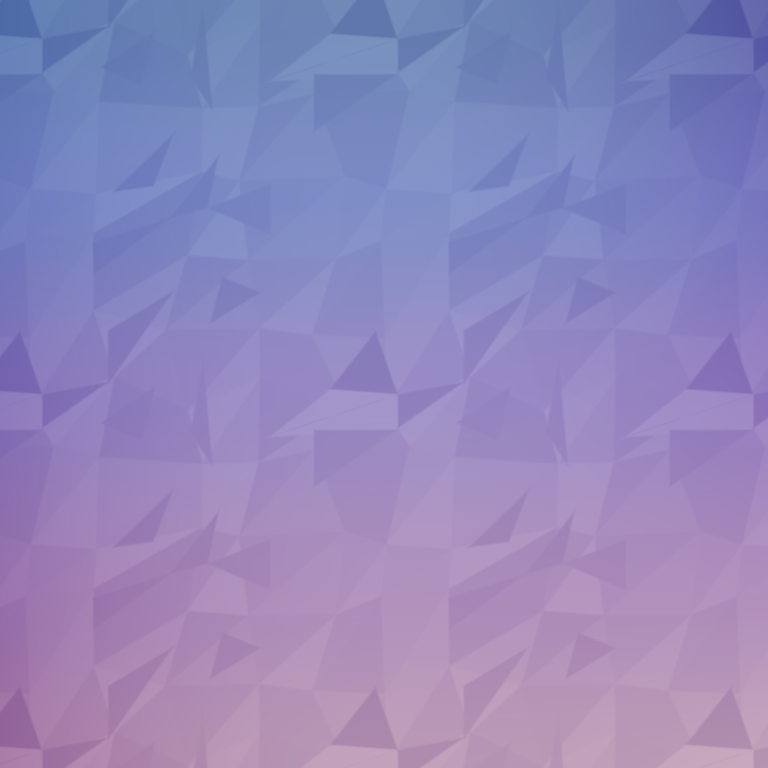
A three.js fragment shader for this background:

```glsl
// Draws a repeating low-poly facet mesh shaded over a blue to violet to rose gradient.
varying vec2 vUv;

// Two-channel hash without sine
vec2 hash2(vec2 p) {
  vec3 h = fract(p.xyx * vec3(0.1031, 0.1030, 0.0973));
  h += dot(h, h.yzx + 33.33);
  return fract((h.xx + h.yz) * h.zy);
}

float cross2(vec2 a, vec2 b) {
  return a.x * b.y - a.y * b.x;
}

// Signed distance from the line through a and b
float lineSide(vec2 p, vec2 a, vec2 b) {
  return cross2(b - a, p - a) / length(b - a);
}

// Soft coverage of a triangle with either winding
float triangle(vec2 p, vec2 a, vec2 b, vec2 c, float soft) {
  float winding = sign(cross2(b - a, c - a));
  float inside = min(lineSide(p, a, b) * winding,
                 min(lineSide(p, b, c) * winding, lineSide(p, c, a) * winding));
  return smoothstep(-soft, soft, inside);
}

// Triangle that wraps around the unit tile
float facet(vec2 tile, vec2 a, vec2 b, vec2 c) {
  vec2 middle = (a + b + c) / 3.0;
  vec2 p = middle + fract(tile - middle + 0.5) - 0.5;
  return triangle(p, a, b, c, 0.005);
}

// Jittered lattice corner, periodic over five cells
vec2 corner(vec2 cell) {
  return cell + 0.56 * (hash2(mod(cell, 5.0) + 7.0) - 0.5);
}

// Random light on each half of the nearby lattice cells
float meshShade(vec2 tile) {
  vec2 p = tile * 5.0;
  vec2 home = floor(p);
  float total = 0.0;
  float weight = 0.0;
  for (int j = -1; j <= 1; j++) {
    for (int i = -1; i <= 1; i++) {
      vec2 cell = home + vec2(float(i), float(j));
      vec2 a = corner(cell);
      vec2 b = corner(cell + vec2(1.0, 0.0));
      vec2 c = corner(cell + 1.0);
      vec2 d = corner(cell + vec2(0.0, 1.0));
      vec2 light = hash2(mod(cell, 5.0) + 31.0) - 0.5;
      float lower = triangle(p, a, b, c, 0.025);
      float upper = triangle(p, a, c, d, 0.025);
      total += lower * light.x + upper * light.y;
      weight += lower + upper;
    }
  }
  return 0.055 * total / max(weight, 0.001);
}

// Strong facets laid over the mesh
float accentShade(vec2 t, float shade) {
  // Peak and the wedge below it
  shade = mix(shade, -0.075, facet(t, vec2(0.81, 0.014), vec2(1.0, 0.0), vec2(0.938, 0.177)));
  shade = mix(shade, -0.06, facet(t, vec2(0.0), vec2(0.186, 0.035), vec2(0.0, -0.095)));
  // Pale band above a broad wedge
  vec2 bandTip = vec2(0.64, -0.12);
  float band = facet(t, vec2(1.0, 0.0), vec2(1.0, -0.1), bandTip);
  band = max(band, facet(t, vec2(1.0, 0.0), bandTip, vec2(0.81, 0.014)));
  shade = mix(shade, 0.025, band);
  shade = mix(shade, -0.04, facet(t, vec2(0.765, -0.1), vec2(0.997, -0.1), vec2(0.765, -0.26)));
  // Slanted shards
  shade = mix(shade, -0.04, facet(t, vec2(0.318, 0.022), vec2(0.166, -0.08), vec2(0.28, -0.13)));
  shade = mix(shade, -0.035, facet(t, vec2(0.453, 0.093), vec2(0.417, -0.107), vec2(0.479, -0.2)));
  shade = mix(shade, -0.045, facet(t, vec2(0.369, -0.268), vec2(0.2, -0.43), vec2(0.313, -0.414)));
  shade = mix(shade, -0.045, facet(t, vec2(0.496, -0.33), vec2(0.36, -0.504), vec2(0.465, -0.476)));
  shade = mix(shade, -0.035, facet(t, vec2(0.465, -0.476), vec2(0.642, -0.408), vec2(0.642, -0.55)));
  shade = mix(shade, -0.045, facet(t, vec2(0.144, -0.572), vec2(0.36, -0.504), vec2(0.146, -0.66)));
  shade = mix(shade, -0.05, facet(t, vec2(0.507, -0.67), vec2(0.614, -0.713), vec2(0.473, -0.8)));
  return mix(shade, -0.045, facet(t, vec2(0.369, -0.71), vec2(0.186, -0.97), vec2(0.186, -0.82)));
}

// Vertical gradient with separate tints toward the left and right edges
vec3 gradient(vec2 p) {
  vec3 color = mix(vec3(0.74, 0.61, 0.72), vec3(0.69, 0.57, 0.74), smoothstep(0.0, 0.25, p.y));
  color = mix(color, vec3(0.61, 0.56, 0.78), smoothstep(0.2, 0.52, p.y));
  color = mix(color, vec3(0.50, 0.56, 0.78), smoothstep(0.48, 0.76, p.y));
  color = mix(color, vec3(0.44, 0.54, 0.72), smoothstep(0.74, 1.0, p.y));
  vec3 leftTint = mix(vec3(-0.10, -0.15, -0.08), vec3(-0.07, -0.05, -0.02), p.y);
  vec3 rightTint = mix(vec3(0.02, 0.03, 0.01), vec3(-0.06, -0.15, -0.05), p.y);
  float side = 2.0 * p.x - 1.0;
  return color + side * side * (side < 0.0 ? leftTint : rightTint);
}

void main() {
  vec2 tile = fract((vUv - vec2(0.0547, 0.0234)) / 0.463);
  float shade = accentShade(tile, meshShade(tile));
  vec3 color = gradient(vUv) + shade * vec3(0.9, 1.0, 0.6);
  gl_FragColor = vec4(color, 1.0);
}
```
